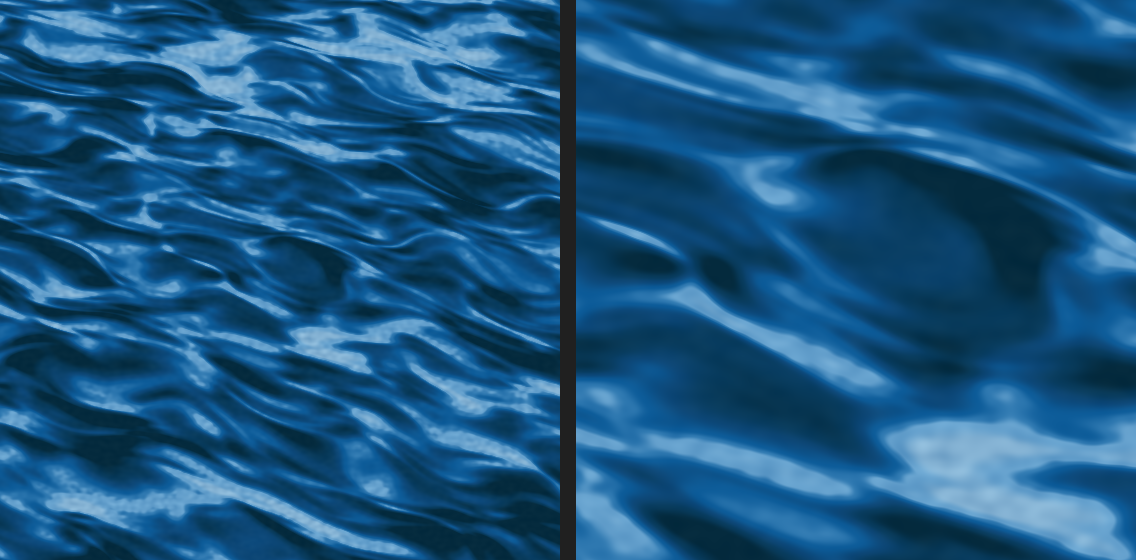
Left: the whole. Right: its middle third, enlarged.
Give the GLSL for this texture, as a three.js fragment shader.

```glsl
// Wind-rippled deep blue sea with pale sky glints along slanting crests
varying vec2 vUv;

#define TILT_NEAR 0.36      // crest slope at the bottom
#define TILT_FAR 0.15       // crest slope at the top
#define SWELL_WEIGHT 0.48
#define CHOP_WEIGHT 0.66
#define RIPPLE_WEIGHT 0.42
#define CREST_WEIGHT 0.48
#define HAZE 0.95           // brightening towards the top
#define CONTRAST 0.93
#define WARP 0.055          // waviness of the streaks
#define NOISE_SPREAD 0.172  // standard deviation of the gradient noise

const vec3 ABYSS = vec3(0.016, 0.165, 0.240);
const vec3 DEEP  = vec3(0.030, 0.230, 0.360);
const vec3 NAVY  = vec3(0.050, 0.280, 0.470);
const vec3 BLUE  = vec3(0.050, 0.360, 0.600);
const vec3 SHEEN = vec3(0.180, 0.470, 0.690);
const vec3 GLINT = vec3(0.390, 0.625, 0.800);
const vec3 SPARK = vec3(0.520, 0.700, 0.830);

// Random gradient per lattice cell, components in -1..1
vec2 hashGradient(vec2 cell) {
  vec3 h = fract(vec3(cell.xyx) * vec3(0.1031, 0.1030, 0.0973));
  h += dot(h, h.yzx + 33.33);
  return fract((h.xx + h.yz) * h.zy) * 2.0 - 1.0;
}

// Gradient noise scaled to unit deviation
float noise(vec2 p) {
  vec2 cell = floor(p);
  vec2 f = p - cell;
  vec2 w = f * f * f * (f * (f * 6.0 - 15.0) + 10.0);
  float a = dot(hashGradient(cell), f);
  float b = dot(hashGradient(cell + vec2(1.0, 0.0)), f - vec2(1.0, 0.0));
  float c = dot(hashGradient(cell + vec2(0.0, 1.0)), f - vec2(0.0, 1.0));
  float d = dot(hashGradient(cell + vec2(1.0, 1.0)), f - vec2(1.0, 1.0));
  return mix(mix(a, b, w.x), mix(c, d, w.x), w.y) / NOISE_SPREAD;
}

// Stretched waves with their own extra tilt
float waves(vec2 p, vec2 frequency, float tilt, float seed) {
  p.y += tilt * p.x;
  return noise(p * frequency + seed);
}

// Thin bright lines along the zero contours, zero mean and unit deviation
float crestLines(float n) {
  return (exp(-6.0 * n * n) - 0.277) / 0.351;
}

// Slanted surface, compressed towards the top
vec2 seaPlane(vec2 uv) {
  float x = uv.x - 0.5;
  float row = uv.y + mix(TILT_NEAR, TILT_FAR, uv.y) * x;
  return vec2(x * (0.8 + 0.4 * uv.y), row * (0.65 + 0.4 * row));
}

// Brightness of the water, about unit deviation around zero
float waterTone(vec2 uv) {
  vec2 p = seaPlane(uv);
  float bend = noise(p * vec2(5.0, 9.0) + 71.3);
  float drift = noise(p * vec2(7.0, 16.0) + 23.9);
  vec2 q = p + WARP * NOISE_SPREAD * vec2(1.6 * drift, bend);

  float swell = waves(q, vec2(2.8, 8.0), 0.06, 11.7);
  float chop = waves(q, vec2(6.0, 23.0), -0.02, 37.1);
  q.y += 0.004 * chop;
  float ripple = waves(q, vec2(12.0, 47.0), -0.10, 53.6);
  float crossRipple = waves(q, vec2(15.0, 60.0), 0.08, 91.2);
  float crest = crestLines(waves(q, vec2(3.6, 12.0), 0.03, 5.4));

  float tone = SWELL_WEIGHT * swell + CHOP_WEIGHT * chop
             + RIPPLE_WEIGHT * (ripple + 0.7 * crossRipple)
             + CREST_WEIGHT * crest + HAZE * (uv.y - 0.5);
  return tone * CONTRAST;
}

vec3 blend(vec3 below, vec3 above, float level, float softness, float tone) {
  return mix(below, above, smoothstep(level - softness, level + softness, tone));
}

// Dark troughs through blue faces to reflected sky
vec3 waterColor(float tone) {
  vec3 color = blend(ABYSS, DEEP, -1.13, 0.45, tone);
  color = blend(color, NAVY, -0.41, 0.40, tone);
  color = blend(color, BLUE, 0.18, 0.35, tone);
  color = blend(color, SHEEN, 0.71, 0.24, tone);
  color = blend(color, GLINT, 1.12, 0.22, tone);
  return blend(color, SPARK, 2.1, 0.6, tone);
}

void main() {
  float tone = waterTone(vUv);
  // Fine mottling, strongest in the glints
  float mottle = noise(vUv * vec2(75.0, 105.0) + 17.0);
  float lit = smoothstep(0.5, 1.4, tone);
  vec3 color = waterColor(tone + 0.07 * mottle * lit);
  color += mottle * mix(0.004, 0.018, lit) * vec3(1.0, 0.9, 0.7);
  gl_FragColor = vec4(clamp(color, 0.0, 1.0), 1.0);
}
```
